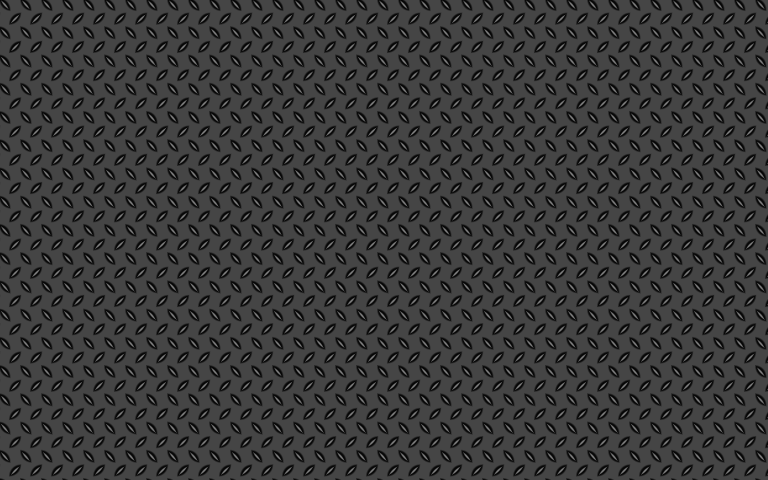
A WebGL 1 fragment shader for this texture:

```glsl
precision highp float;
// Dark diamond tread plate: alternating rows of slanted, glinting leaf studs.

uniform vec2 u_resolution;

// Lengths are fractions of the canvas height.
const vec2 PITCH = vec2(0.04375, 1.0 / 17.0);
const vec2 STUD_SIZE = vec2(0.0165, 0.0068);   // half length, half width
const vec2 GLINT_SIZE = vec2(0.0118, 0.0022);
const vec2 GLINT_SHIFT = vec2(0.0, -0.0006);

const vec3 PLATE = vec3(0.27);
const vec3 STUD = vec3(0.025);
const vec3 GLINT = vec3(0.50);

// Offset from the nearest stud of a row set; phase is in repeats.
vec2 repeatCell(vec2 p, vec2 phase) {
    return (fract(p / PITCH - phase + 0.5) - 0.5) * PITCH;
}

vec2 rotate(vec2 p, float angle) {
    float c = cos(angle);
    float s = sin(angle);
    return vec2(c * p.x + s * p.y, c * p.y - s * p.x);
}

// Distance to a pointed leaf made of two equal arcs.
float leaf(vec2 p, vec2 halfSize) {
    float radius = dot(halfSize, halfSize) / (2.0 * halfSize.y);
    float centre = radius - halfSize.y;
    return length(vec2(p.x, abs(p.y) + centre)) - radius;
}

// Paint one set of studs, each with a soft rim and a narrow glint.
vec3 addStuds(vec3 color, vec2 p, vec2 phase, float angle, float pixel) {
    vec2 q = repeatCell(p, phase);
    float body = leaf(rotate(q, angle), STUD_SIZE);
    float shine = leaf(rotate(q - GLINT_SHIFT, angle), GLINT_SIZE);
    float soft = 0.5 * pixel;
    float bodyMask = 1.0 - smoothstep(-0.0014 - soft, 0.0014 + soft, body);
    float shineMask = 1.0 - smoothstep(-0.0010 - soft, 0.0002 + soft, shine);
    color = mix(color, STUD, bodyMask);
    return mix(color, GLINT, shineMask);
}

void main() {
    float pixel = 1.0 / u_resolution.y;
    vec2 p = gl_FragCoord.xy * pixel;

    vec3 color = PLATE;
    color = addStuds(color, p, vec2(0.72, 0.34), radians(45.0), pixel);
    color = addStuds(color, p, vec2(0.23, 0.84), radians(-49.0), pixel);
    gl_FragColor = vec4(color, 1.0);
}
```
